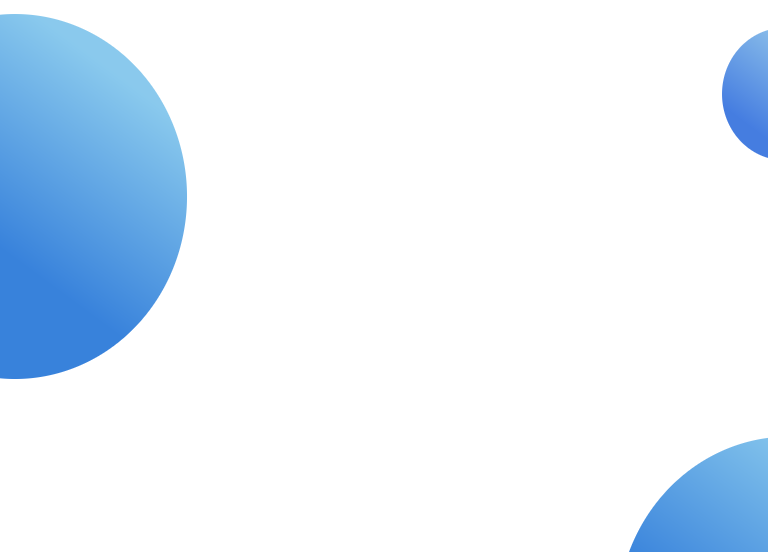
A WebGL 2 fragment shader for this background:

```glsl
#version 300 es
precision highp float;
// Three large blue ovals cut off by the sides of a plain white canvas.
// Each oval is an ellipse distance with a smooth edge, filled by a slanted
// linear gradient that runs from deep blue to pale sky blue.

uniform vec2 u_resolution;
out vec4 fragColor;

// Lengths are in canvas heights, origin at the lower left.
const vec3 PAPER = vec3(1.0);
const vec3 DEEP_BLUE = vec3(0.22, 0.51, 0.86);
const vec3 SKY_BLUE = vec3(0.54, 0.79, 0.93);
const vec3 VIOLET_BLUE = vec3(0.27, 0.49, 0.88);
const vec3 MIST_BLUE = vec3(0.57, 0.77, 0.92);

const vec2 LARGE_RADII = vec2(0.3116, 0.3306);
const vec2 SMALL_RADII = vec2(0.1132, 0.1201);
const vec2 LEFT_CENTER = vec2(0.0272, 0.6440);
const vec2 CORNER_CENTER = vec2(1.4293, -0.1214);
const vec2 SMALL_CENTER = vec2(1.4212, 0.8297);

// Gradient direction, and its stops as fractions of the oval's half extent.
const vec2 GRADIENT_DIR = vec2(0.594, 0.804);
const vec2 LARGE_STOPS = vec2(-0.28, 0.89);
const vec2 SMALL_STOPS = vec2(-0.72, 0.89);

// Approximate signed distance to an axis-aligned ellipse, accurate at the rim.
float ellipseDistance(vec2 p, vec2 radii) {
    float k = length(p / radii);
    float slope = length(p / (radii * radii));
    return k * (k - 1.0) / max(slope, 1e-4);
}

// Lay one gradient-filled oval over the colour below it.
vec3 paintOval(vec3 below, vec2 p, vec2 radii, vec2 stops, vec3 dark, vec3 light) {
    float along = dot(p, GRADIENT_DIR) / length(radii * GRADIENT_DIR);
    float blend = clamp((along - stops.x) / (stops.y - stops.x), 0.0, 1.0);
    float pixel = 1.0 / u_resolution.y;
    float coverage = clamp(0.5 - ellipseDistance(p, radii) / pixel, 0.0, 1.0);
    return mix(below, mix(dark, light, blend), coverage);
}

void main() {
    vec2 p = gl_FragCoord.xy / u_resolution.y;
    vec3 color = PAPER;
    color = paintOval(color, p - LEFT_CENTER, LARGE_RADII, LARGE_STOPS, DEEP_BLUE, SKY_BLUE);
    color = paintOval(color, p - CORNER_CENTER, LARGE_RADII, LARGE_STOPS, DEEP_BLUE, SKY_BLUE);
    color = paintOval(color, p - SMALL_CENTER, SMALL_RADII, SMALL_STOPS, VIOLET_BLUE, MIST_BLUE);
    fragColor = vec4(color, 1.0);
}
```
